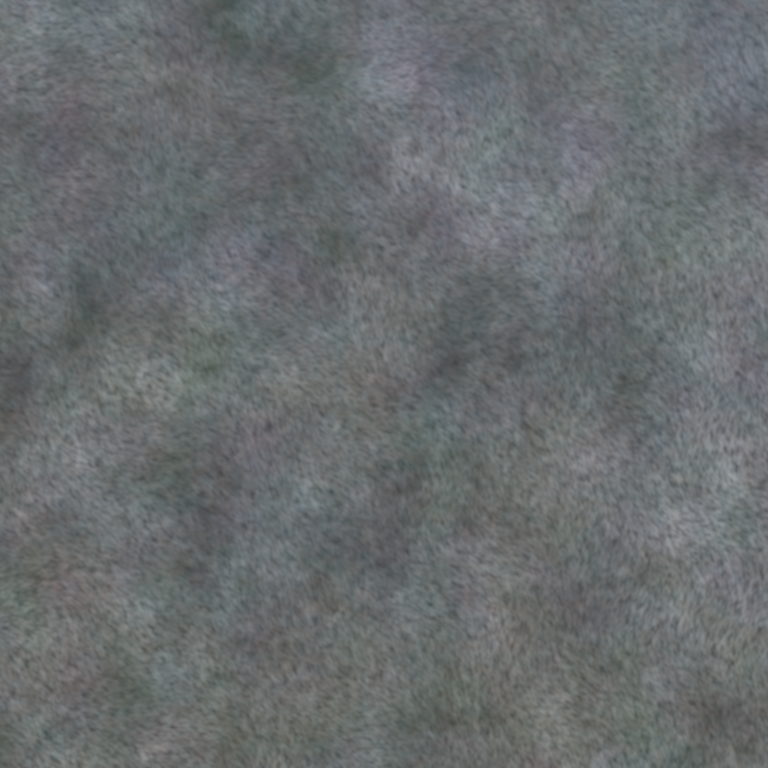
Write a WebGL 2 fragment shader that draws this texture.

```glsl
#version 300 es
precision highp float;

uniform vec2 u_resolution;
out vec4 fragColor;

// Integer hash giving a pseudo-random vector in [-1, 1]
vec2 hashGradient(vec2 cell) {
    uvec2 q = uvec2(ivec2(cell)) * uvec2(1597u, 3571u);
    uint h = (q.x ^ (q.y << 3)) * 27191u + q.y;
    h = (h ^ (h >> 15)) * 73939u;
    h = (h ^ (h >> 13)) * 50923u;
    h ^= h >> 16;
    return vec2(h & 1023u, (h >> 10) & 1023u) / 511.5 - 1.0;
}

float gradientNoise(vec2 p) {
    vec2 i = floor(p), f = p - i;
    vec2 w = f * f * f * (f * (f * 6.0 - 15.0) + 10.0);
    vec2 e = vec2(1.0, 0.0);
    float low = mix(dot(hashGradient(i), f), dot(hashGradient(i + e), f - e), w.x);
    float high = mix(dot(hashGradient(i + e.yx), f - e.yx), dot(hashGradient(i + 1.0), f - 1.0), w.x);
    return 1.4 * mix(low, high, w.y);
}

// Turns p so that its x axis runs along angle a
vec2 alongAngle(vec2 p, float a) {
    return vec2(cos(a) * p.x + sin(a) * p.y, cos(a) * p.y - sin(a) * p.x);
}

// Cloudy blotches, each octave turned to hide the lattice
float blotches(vec2 p) {
    float sum = 0.0, gain = 0.6;
    for (int i = 0; i < 5; i++) {
        sum += gain * gradientNoise(p);
        p = alongAngle(p, 0.65) * 1.95 + 17.3;
        gain *= 0.78;
    }
    return sum;
}

// Short fibres blended from fixed directions around a local heading
float fibreGrain(vec2 uv, float heading) {
    float sum = 0.0, power = 0.0;
    for (int i = 0; i < 5; i++) {
        float a = float(i) * 0.62832;
        float c = cos(a - heading);
        float weight = c * c * c * c;
        vec2 p = alongAngle(uv, a) + float(i) * 3.7;
        float coarse = gradientNoise(p * vec2(52.0, 98.0));
        float fine = gradientNoise(p * vec2(105.0, 185.0) + 41.0);
        sum += weight * (0.75 * coarse + 0.75 * fine);
        power += weight * weight;
    }
    return sum * inversesqrt(power);
}

void main() {
    vec2 uv = gl_FragCoord.xy / u_resolution.y;

    // Heading turns from a falling diagonal to nearly upright at lower right
    float heading = -0.6 - 0.9 * uv.x * (1.0 - uv.y) + 1.1 * gradientNoise(uv * 7.0 + 9.0);
    float grain = fibreGrain(uv, heading);
    grain -= 0.2 * (grain * grain - 0.12);

    // Broad light and cloudy variation
    float cloud = blotches(uv * 4.6 + 5.0);
    vec2 toGlow = (uv - vec2(1.0, 0.38)) * vec2(1.3, 1.0);
    float glow = exp(-dot(toGlow, toGlow) * 9.0);
    float shade = 0.415 + 0.105 * cloud + 0.045 * cloud * abs(cloud) + 0.045 * glow;
    shade += 0.025 * smoothstep(0.5, 1.0, uv.y) * uv.x;
    float roughness = 0.072 + 0.03 * glow + 0.02 * (1.0 - uv.y) + 0.05 * cloud;
    shade += max(roughness, 0.04) * grain;

    // Cool upper right, olive lower part, green and mauve patches
    float cool = 0.9 * (uv.y - 0.5) + 0.35 * (uv.x - 0.5) + 0.9 * gradientNoise(uv * 5.0 + 31.0);
    cool += 0.6 * gradientNoise(uv * 13.0 + 63.0) + 0.5 * cloud;
    float green = gradientNoise(uv * 6.5 + 57.0) + 0.8 * gradientNoise(uv * 15.0 + 73.0);
    float fleck = gradientNoise(uv * 60.0 + 11.0);
    vec3 colour = shade + vec3(-0.012, 0.003, 0.009);
    colour += vec3(-0.008, -0.001, 0.026) * cool;
    colour += vec3(-0.018, 0.011, -0.007) * green;
    colour += vec3(0.015, -0.004, -0.011) * fleck;

    fragColor = vec4(clamp(colour, 0.0, 1.0), 1.0);
}
```
